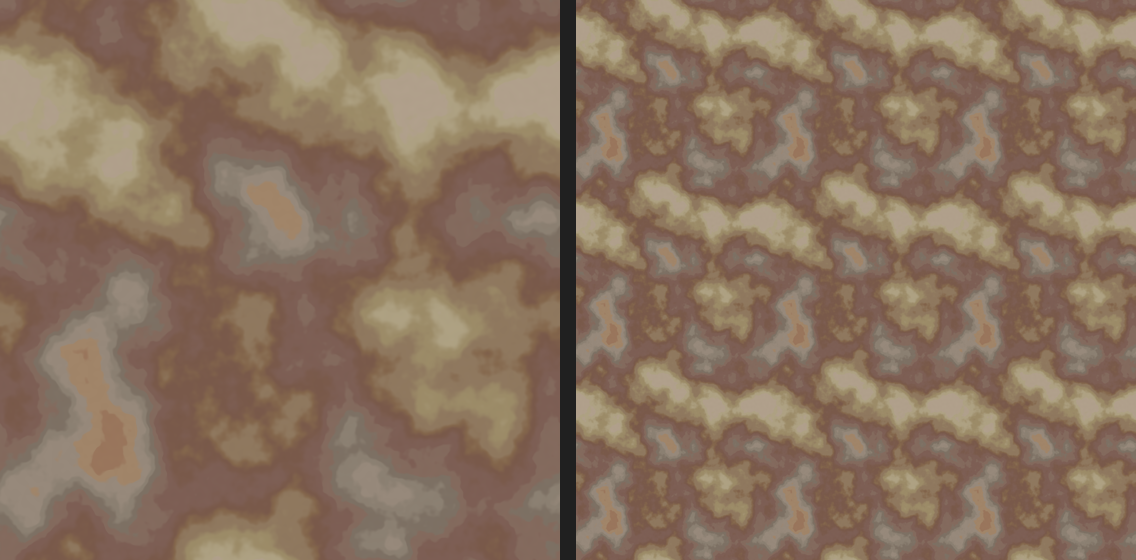
Left: one tile. Right: repeated 3 by 3.
A WebGL 2 fragment shader for this texture:

```glsl
#version 300 es
precision highp float;

#define BASE_CELLS 3.0
#define OCTAVES 6
#define GAIN 0.50
#define CONTRAST 3.5
#define BIAS 0.0
#define SEED 7.0
#define MOTTLE 0.006

uniform vec2 u_resolution;
out vec4 fragColor;

float hash(vec2 p) {
    return fract(sin(dot(p, vec2(127.1, 311.7))) * 43758.5453);
}

// Dot product of a random unit gradient with the offset from its cell corner
float cornerSlope(vec2 cell, vec2 offset, float period, float seed) {
    vec2 wrapped = floor(mod(cell + 0.5, period));
    float angle = 6.28318 * hash(wrapped + seed);
    return dot(vec2(cos(angle), sin(angle)), offset);
}

// Gradient noise that wraps after a whole number of cells
float gradientNoise(vec2 p, float period, float seed) {
    vec2 cell = floor(p);
    vec2 f = p - cell;
    vec2 w = f * f * f * (f * (f * 6.0 - 15.0) + 10.0);
    vec2 e = vec2(1.0, 0.0);
    float bottom = mix(cornerSlope(cell, f, period, seed),
                       cornerSlope(cell + e.xy, f - e.xy, period, seed), w.x);
    float top = mix(cornerSlope(cell + e.yx, f - e.yx, period, seed),
                    cornerSlope(cell + e.xx, f - e.xx, period, seed), w.x);
    return mix(bottom, top, w.y);
}

// Octaves are shifted against each other so their lattices do not line up
float cloud(vec2 uv) {
    float sum = 0.0;
    float amplitude = 1.0;
    float period = BASE_CELLS;
    for (int i = 0; i < OCTAVES; i++) {
        float k = float(i);
        vec2 shift = vec2(0.37, 0.61) * k;
        sum += amplitude * gradientNoise(uv * period + shift, period, SEED + 13.0 * k);
        amplitude *= GAIN;
        period *= 2.0;
    }
    return sum;
}

// Replaces the colour above a level, over a transition from start to end
void layer(inout vec3 color, float level, float start, float end, vec3 next) {
    color = mix(color, next, smoothstep(start, end, level));
}

vec3 mineralColor(float level) {
    // Rust cores and grey stone
    vec3 color = vec3(0.60, 0.46, 0.36);
    layer(color, level, -2.45, -2.33, vec3(0.63, 0.52, 0.41));
    layer(color, level, -2.02, -1.90, vec3(0.59, 0.535, 0.48));
    layer(color, level, -1.65, -1.45, vec3(0.545, 0.50, 0.445));
    layer(color, level, -1.34, -1.16, vec3(0.49, 0.44, 0.39));
    // Mauve and brown ground
    layer(color, level, -1.02, -0.90, vec3(0.515, 0.415, 0.365));
    layer(color, level, -0.68, -0.54, vec3(0.49, 0.37, 0.33));
    layer(color, level, -0.40, -0.05, vec3(0.475, 0.35, 0.29));
    layer(color, level, -0.02, 0.30, vec3(0.515, 0.40, 0.295));
    // Tan, olive and cream
    layer(color, level, 0.22, 0.52, vec3(0.56, 0.47, 0.37));
    layer(color, level, 0.72, 1.10, vec3(0.61, 0.545, 0.405));
    layer(color, level, 1.15, 1.60, vec3(0.68, 0.63, 0.51));
    layer(color, level, 1.72, 1.84, vec3(0.69, 0.625, 0.545));
    return color;
}

void main() {
    vec2 uv = gl_FragCoord.xy / u_resolution;
    float level = cloud(uv) * CONTRAST + BIAS;
    vec3 color = mineralColor(level);

    // Faint fine mottling
    color += MOTTLE * gradientNoise(uv * 64.0, 64.0, SEED + 101.0);
    fragColor = vec4(color, 1.0);
}
```
